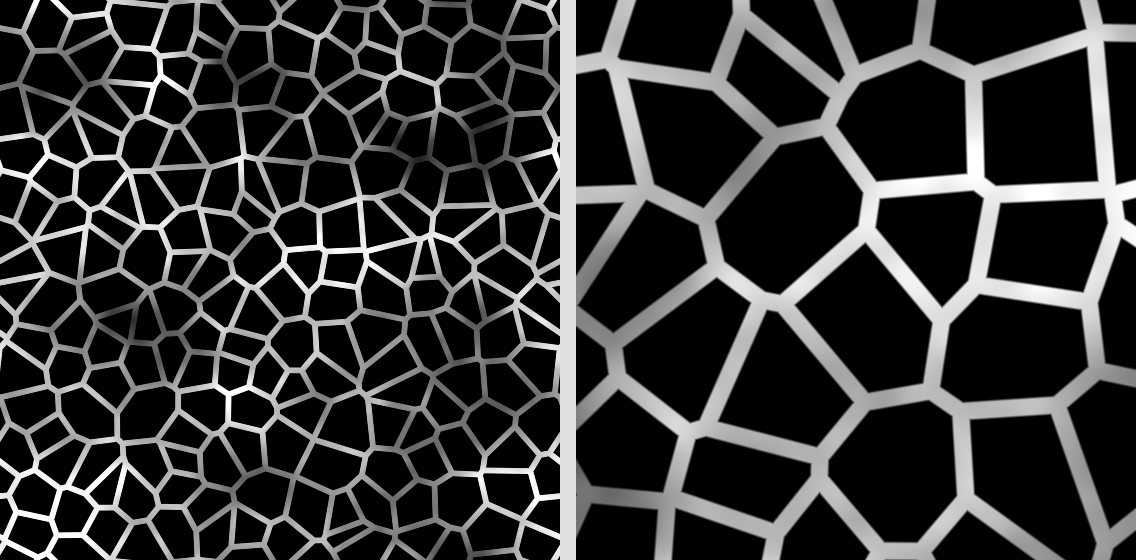
Left, the full canvas; right, a detail of the centre.
Reproduce this pattern procedurally as a three.js fragment shader.

```glsl
#define CELLS 14.0        // Voronoi cells per side
#define JITTER 1.0        // seed scatter within its grid square
#define LINE_WIDTH 0.0104 // full line width, canvas units
#define EDGE_SOFT 0.0010  // half width of the smoothed edge
#define SHADE_CELLS 7.0   // noise cells per side, first octave
#define SHADE_MEAN 0.665
#define SHADE_CONTRAST 1.35
#define SEED 17.0

varying vec2 vUv;

float hash(vec2 p) {
  return fract(sin(dot(p + SEED, vec2(127.1, 311.7))) * 43758.5453);
}

// Seed position of a grid square, wrapped at the canvas border
vec2 seedPoint(vec2 square) {
  vec2 id = mod(square, CELLS);
  vec2 r = vec2(hash(id), hash(id + 57.3));
  return square + 0.5 + JITTER * (r - 0.5);
}

// Distance to the nearest Voronoi border, in canvas units
float borderDistance(vec2 uv) {
  vec2 p = uv * CELLS;
  vec2 base = floor(p);
  vec2 nearest = vec2(0.0);
  float best = 100.0;
  for (int j = -2; j <= 2; j++) {
    for (int i = -2; i <= 2; i++) {
      vec2 d = seedPoint(base + vec2(float(i), float(j))) - p;
      float dd = dot(d, d);
      if (dd < best) {
        best = dd;
        nearest = d;
      }
    }
  }
  // Perpendicular distance to the bisector with every other seed
  float border = 100.0;
  for (int j = -2; j <= 2; j++) {
    for (int i = -2; i <= 2; i++) {
      vec2 d = seedPoint(base + vec2(float(i), float(j))) - p;
      vec2 across = d - nearest;
      if (dot(across, across) > 0.00001) {
        border = min(border, dot(0.5 * (d + nearest), normalize(across)));
      }
    }
  }
  return border / CELLS;
}

// Value noise that repeats after a whole number of cells
float wrapNoise(vec2 uv, float period) {
  vec2 p = uv * period;
  vec2 i = floor(p);
  vec2 f = fract(p);
  f = f * f * (3.0 - 2.0 * f);
  vec2 a = mod(i, period);
  vec2 b = mod(i + 1.0, period);
  return mix(mix(hash(a), hash(vec2(b.x, a.y)), f.x),
             mix(hash(vec2(a.x, b.y)), hash(b), f.x), f.y);
}

float cloud(vec2 uv) {
  float sum = 0.0;
  float total = 0.0;
  float weight = 1.0;
  float period = SHADE_CELLS;
  for (int k = 0; k < 4; k++) {
    sum += weight * wrapNoise(uv, period);
    total += weight;
    weight *= 0.5;
    period *= 2.0;
  }
  return sum / total;
}

void main() {
  float halfWidth = 0.5 * LINE_WIDTH;
  float line = 1.0 - smoothstep(halfWidth - EDGE_SOFT, halfWidth + EDGE_SOFT,
                                borderDistance(vUv));
  float shade = SHADE_MEAN + SHADE_CONTRAST * (cloud(vUv) - 0.5);
  gl_FragColor = vec4(vec3(line * clamp(shade, 0.0, 1.0)), 1.0);
}
```
